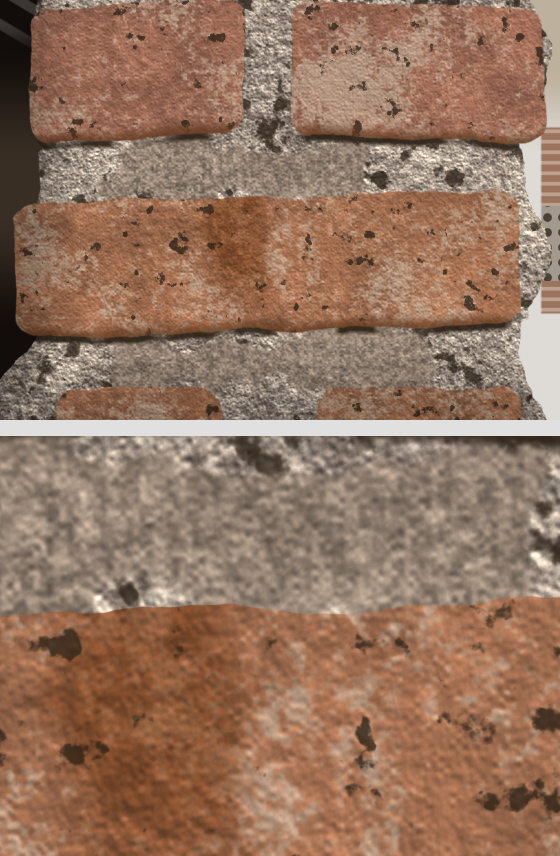
Top, the full canvas; bottom, a detail of the centre.
A WebGL 1 fragment shader for this texture:

```glsl
precision highp float;
// Weathered brick pillar: three courses in running bond set in coarse mortar.
// Bricks are ragged rounded boxes placed by loops; a noise height field lit
// from above gives the grain, and layered noise adds stains, dust and pits.
uniform vec2 u_resolution;
#define COURSE_PITCH 0.457
#define TOP_COURSE_Y 0.829
#define BRICK_HALF_HEIGHT 0.159
#define EDGE_WOBBLE 0.028
#define MORTAR_RELIEF 1.5
#define BRICK_RELIEF 0.8
#define BRICK_COLOR vec3(0.65, 0.44, 0.32)
#define STAIN_COLOR vec3(0.48, 0.27, 0.14)
#define DUST_COLOR vec3(0.73, 0.64, 0.56)
#define MORTAR_DARK vec3(0.44, 0.39, 0.36)
#define MORTAR_PALE vec3(0.83, 0.77, 0.70)
#define SHADOW_COLOR vec3(0.16, 0.12, 0.08)

float hash(vec2 p) {
  return fract(sin(dot(p, vec2(127.1, 311.7))) * 43758.5453);
}
float noise(vec2 p) {
  vec2 i = floor(p), f = fract(p);
  f = f * f * (3.0 - 2.0 * f);
  return mix(mix(hash(i), hash(i + vec2(1.0, 0.0)), f.x),
             mix(hash(i + vec2(0.0, 1.0)), hash(i + 1.0), f.x), f.y);
}
float fbm(vec2 p) {
  float sum = 0.0, gain = 0.5;
  for (int i = 0; i < 5; i++) {
    sum += gain * noise(p);
    p = mat2(1.6, 1.2, -1.2, 1.6) * p + 3.7;
    gain *= 0.5;
  }
  return sum;
}
float roundBox(vec2 p, vec2 halfSize, float radius) {
  vec2 d = abs(p) - halfSize + radius;
  return length(max(d, 0.0)) + min(max(d.x, d.y), 0.0) - radius;
}

// Nearest brick: signed distance, position inside it (-1 to 1), identity
vec4 nearestBrick(vec2 p) {
  p += EDGE_WOBBLE * (vec2(fbm(p * 10.0), fbm(p * 10.0 + 19.0)) - 0.5);
  vec4 best = vec4(9.0);
  for (int row = 0; row < 3; row++) {
    for (int col = 0; col < 2; col++) {
      float r = float(row), c = float(col);
      bool whole = row == 1;
      vec2 center = vec2(whole ? 0.634 : 0.328 + 0.669 * c, TOP_COURSE_Y - r * COURSE_PITCH);
      vec2 halfSize = vec2(whole ? 0.6 : 0.256 + 0.046 * c - 0.03 * r, BRICK_HALF_HEIGHT);
      vec2 q = p - center;
      q.y -= q.x * (whole ? 0.025 : (0.05 - 0.09 * c) * (1.0 - 0.5 * r));
      float d = roundBox(q, halfSize, 0.05);
      if (d < best.x) best = vec4(d, q / halfSize, r * 2.0 + c);
    }
  }
  return best;
}

// Smooth trowelled beds between the courses
float trowelled(vec2 p) {
  float ragged = 0.16 * (fbm(p * 9.0) - 0.5), bed = 0.0;
  for (int i = 0; i < 2; i++) {
    float k = float(i);
    vec2 q = p - vec2(0.58 + 0.06 * k, 0.595 - k * COURSE_PITCH);
    bed = max(bed, smoothstep(0.01, -0.01, roundBox(q, vec2(0.3 + 0.08 * k, 0.062), 0.03) + ragged));
  }
  return bed;
}

// Surface heights: x mortar, y brick
vec2 heights(vec2 p) {
  float lumps = 1.0 - abs(2.0 * fbm(p * 26.0) - 1.0), fine = noise(p * 210.0);
  float grit = fbm(p * 75.0);
  return vec2(lumps * 0.7 + grit * 0.8 + fine * 0.3, lumps * 0.35 + grit * 0.6 + fine * 0.3);
}

// Dim room on the left, bright yard with a far wall on the right
vec3 backdrop(vec2 p) {
  vec3 room = mix(vec3(0.07, 0.05, 0.04), vec3(0.22, 0.18, 0.14),
                  smoothstep(0.2, 0.5, p.y) * smoothstep(0.9, 0.6, p.y));
  room += 0.16 * smoothstep(0.3, 0.7, sin((p.y + 0.6 * p.x) * 75.0)) * smoothstep(0.86, 0.95, p.y);
  vec3 yard = mix(vec3(0.87, 0.86, 0.84), vec3(0.74, 0.69, 0.61), smoothstep(0.62, 0.85, p.y));
  float joint = smoothstep(0.1, 0.25, abs(fract(p.y * 40.0) - 0.5));
  vec3 farWall = mix(vec3(0.74, 0.64, 0.56), vec3(0.61, 0.45, 0.37), joint);
  float hole = smoothstep(0.34, 0.24, length(fract(p * 28.0) - 0.5));
  farWall = mix(farWall, vec3(0.64, 0.60, 0.56) - 0.35 * hole, step(abs(p.y - 0.42), 0.09));
  yard = mix(yard, farWall, smoothstep(0.225, 0.218, abs(p.y - 0.475)) * smoothstep(1.285, 1.292, p.x));
  return mix(room, yard, step(0.66, p.x));
}

void main() {
  vec2 p = gl_FragCoord.xy / u_resolution.y;
  float px = 1.0 / u_resolution.y;
  vec4 brick = nearestBrick(p);
  vec2 relief = heights(p) - heights(p + vec2(0.0012, 0.0032));
  float blotch = fbm(p * 6.0 + 4.0), grain = fbm(p * 70.0), speck = noise(p * 190.0 + 5.0);

  // Mortar: coarse lumps, smooth beds, pits and the shadow below each brick
  float bed = trowelled(p);
  float tone = smoothstep(0.25, 0.72, 0.35 * blotch + 0.4 * grain + 0.25 * speck);
  vec3 mortar = mix(MORTAR_DARK, MORTAR_PALE, tone);
  mortar = mix(mortar, vec3(0.57, 0.50, 0.44) * (0.6 + 0.4 * grain + 0.4 * speck), bed * 0.85);
  mortar *= 1.0 + MORTAR_RELIEF * relief.x * (1.0 - 0.6 * bed);
  float pits = smoothstep(0.60, 0.70, fbm(p * 24.0 + 31.0)) * (1.0 - 0.9 * bed);
  float shade = smoothstep(0.006, -0.008, nearestBrick(p + vec2(0.0, 0.016)).x);
  shade *= smoothstep(0.2, 0.5, noise(p * 13.0));
  mortar = mix(mortar, SHADOW_COLOR, max(0.75 * pits, 0.9 * shade));

  // Brick face: stain, scattered dust, pits and a worn lower edge
  vec3 face = BRICK_COLOR * (0.62 + 0.45 * fbm(p * 9.0 + brick.w * 5.0) + 0.3 * grain);
  face *= mix(vec3(1.0), vec3(0.96, 0.96, 1.06), step(brick.w, 1.5));
  float stain = smoothstep(0.1, 0.03, abs(p.x - 0.585 + 0.2 * (blotch - 0.5)));
  stain *= smoothstep(0.2, 0.42, p.y) * step(abs(brick.w - 2.5), 0.6);
  face = mix(face, STAIN_COLOR * (0.7 + 0.6 * grain), 0.8 * stain);
  float smear = smoothstep(1.2, 0.4, length((p - vec2(0.89, 0.81)) / vec2(0.18, 0.13)) + blotch - 0.5);
  float dust = fbm(p * 11.0 + 9.0) * 0.5 + grain * 0.35 + speck * 0.2 + 0.12 * smear;
  face = mix(face, DUST_COLOR, 0.75 * smoothstep(0.48, 0.68, dust) * (1.0 - 0.75 * stain));
  face *= 1.0 + BRICK_RELIEF * relief.y;
  face = mix(face, SHADOW_COLOR, 0.75 * smoothstep(0.66, 0.74, fbm(p * 34.0 + 70.0)));
  face = mix(face, STAIN_COLOR * 0.75, 0.7 * smoothstep(-0.78, -1.0, brick.z));

  // Pillar outline over the backdrop
  float ragged = 0.04 * (fbm(p * 18.0) - 0.5);
  float leftEdge = 0.09 - 0.13 * smoothstep(0.24, 0.0, p.y) + ragged;
  float rightEdge = 1.275 + 0.035 * cos((p.y - 0.4) * 13.7) + ragged;
  float pillar = min(brick.x, max(leftEdge - p.x, p.x - rightEdge));
  vec3 wall = mix(mortar, face, smoothstep(px, -px, brick.x));
  wall *= mix(0.7, 1.0, smoothstep(-0.08, 0.14, p.x - leftEdge)) * mix(0.8, 1.0, smoothstep(0.0, 0.2, p.y));
  gl_FragColor = vec4(mix(wall, backdrop(p), smoothstep(-px, px, pillar)), 1.0);
}
```
